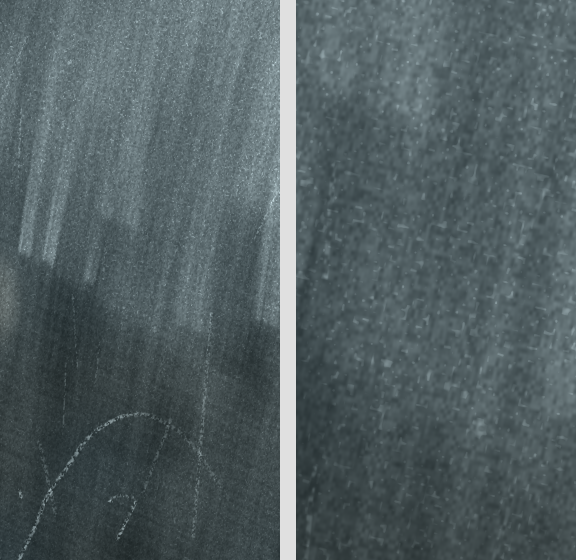
Left, the full canvas; right, a detail of the centre.
A Shadertoy shader for this texture:

```glsl
// A worn slate chalkboard: a dark foot rising to a dusty, paler top.
// Stretched value noise gives the wiped streaks, soft swipes and broken
// chalk lines lie over them, and fine speckle covers everything.

#define FOOT_TONE 0.185
#define TOP_TONE 0.385
#define STREAK_AMOUNT 0.13
#define GRAIN_SCALE 235.0
#define GRAIN_AMOUNT 0.42
#define SPECK_AMOUNT 0.38
#define SCRATCH_COUNT 26
#define CHALK_TINT vec3(0.0, 0.036, 0.046)
#define SLATE_GAIN vec3(1.0, 1.06, 1.075)
#define WARM_TINT vec3(0.012, -0.004, -0.018)

float hash(vec2 p) {
    vec3 q = fract(p.xyx * 0.1031);
    q += dot(q, q.yzx + 33.33);
    return fract((q.x + q.y) * q.z);
}

float noise(vec2 p) {
    vec2 i = floor(p), f = fract(p);
    f = f * f * (3.0 - 2.0 * f);
    return mix(mix(hash(i), hash(i + vec2(1, 0)), f.x),
               mix(hash(i + vec2(0, 1)), hash(i + vec2(1, 1)), f.x), f.y);
}

float segmentDistance(vec2 p, vec2 a, vec2 b) {
    vec2 d = b - a;
    return length(p - a - d * clamp(dot(p - a, d) / dot(d, d), 0.0, 1.0));
}

// Soft-edged line mask around distance d
float line(float d, float width) {
    return 1.0 - smoothstep(width * 0.3, width, abs(d));
}

// Dusty wipe with a crisp lower end, fading upward
float swipe(vec2 p, vec2 foot, float slant, float width, float fade) {
    vec2 q = p - foot;
    float across = q.x - slant * q.y;
    float body = 1.0 - smoothstep(width * 0.55, width * 1.15, abs(across));
    float rise = q.y + 0.35 * across;
    float bristles = 0.5 + noise(vec2(across * 120.0, q.y * 3.0 + foot.x * 50.0));
    return body * bristles * smoothstep(-0.012, 0.02, rise) * exp(-max(rise, 0.0) / fade);
}

// Streaks that fan out slightly to the right
float streaks(vec2 p) {
    float s = p.x - (0.13 + 0.12 * p.x) * (p.y - 1.0);
    float broad = noise(vec2(s * 6.0 + 3.0, p.y * 1.3)) - 0.5;
    float medium = noise(vec2(s * 24.0, p.y * 1.8 + 7.0)) - 0.5;
    float fine = noise(vec2(s * 95.0, p.y * 4.0)) - 0.5;
    return broad + 0.5 * medium + 0.45 * fine;
}

// Thin random scratches along the wiping direction
float scratches(vec2 p) {
    float sum = 0.0;
    for (int i = 0; i < SCRATCH_COUNT; i++) {
        float k = float(i);
        vec2 a = vec2(hash(vec2(k, 1.7)), 2.0 * hash(vec2(k, 5.3)));
        float lean = mix(-0.08, 0.5, hash(vec2(k, 9.1)));
        float size = mix(0.06, 0.28, hash(vec2(k, 13.9)));
        float d = segmentDistance(p, a, a + size * vec2(lean, 1.0));
        sum += line(d, 0.005) * hash(vec2(k, 17.3));
    }
    return sum;
}

// Drawn marks: a large arch, a small hook and a few faint lines
float chalkMarks(vec2 p) {
    float x = p.x - 0.49 + 0.012 * (noise(p * 9.0) - 0.5);
    float arch = (p.y - 0.521 + 2.96 * x * x) / sqrt(1.0 + 35.0 * x * x);
    float strength = mix(0.9, 0.3, smoothstep(-0.1, 0.12, x)) * (1.0 - smoothstep(0.27, 0.34, x));
    float marks = line(arch, 0.011) * strength;
    float h = p.x - 0.44;
    float cap = line(p.y - 0.23 + 6.0 * h * h, 0.008) * (1.0 - smoothstep(0.035, 0.055, abs(h)));
    marks += 0.55 * cap;
    marks += line(segmentDistance(p, vec2(0.483, 0.205), vec2(0.42, 0.075)), 0.009);
    marks += line(segmentDistance(p, vec2(0.39, 0.207), vec2(0.397, 0.21)), 0.009);
    marks += line(segmentDistance(p, vec2(0.07, 0.25), vec2(0.076, 0.225)), 0.008);
    marks += 0.4 * line(segmentDistance(p, vec2(0.755, 0.88), vec2(0.69, 0.08)), 0.009);
    marks += 0.35 * line(segmentDistance(p, vec2(0.61, 0.5), vec2(0.51, 0.24)), 0.009);
    marks += 0.4 * line(segmentDistance(p, vec2(0.14, 0.42), vec2(0.2, 0.16)), 0.01);
    return marks;
}

void mainImage(out vec4 fragColor, in vec2 fragCoord) {
    vec2 p = 2.0 * fragCoord / iResolution.y;
    float height = smoothstep(0.05, 1.95, p.y);

    // Broad tone and streaks
    float tone = mix(FOOT_TONE, TOP_TONE, height);
    tone += 0.10 * (p.x - 0.45) * (0.5 + height);
    tone += STREAK_AMOUNT * streaks(p) * (0.5 + 0.6 * height);
    tone += 0.05 * (noise(p * 4.5 + 11.0) - 0.5);

    // Wiped dust
    tone += 0.17 * swipe(p, vec2(0.085, 1.09), 0.15, 0.026, 0.42);
    tone += 0.16 * swipe(p, vec2(0.17, 1.065), 0.19, 0.026, 0.32);
    tone += 0.14 * swipe(p, vec2(0.315, 0.99), 0.24, 0.024, 0.13);
    tone += 0.13 * swipe(p, vec2(0.95, 0.84), 0.12, 0.055, 0.55);
    tone += 0.07 * swipe(p, vec2(0.68, 0.82), 0.10, 0.07, 0.7);
    tone += 0.07 * swipe(p, vec2(0.42, 1.2), 0.10, 0.08, 0.8);

    // Dark thumb-shaped wipe and the slanted cleaned area
    float thumb = segmentDistance(p, vec2(0.86, 1.19), vec2(0.83, 0.75));
    tone -= 0.055 * (1.0 - smoothstep(0.05, 0.14, thumb));
    float slope = p.y - 1.09 + 0.62 * (p.x - 0.1);
    float cleaned = (1.0 - smoothstep(-0.03, 0.02, slope)) * smoothstep(-0.65, -0.05, slope);
    tone -= 0.045 * cleaned * smoothstep(0.05, 0.12, p.x) * (1.0 - smoothstep(0.5, 0.75, p.x));
    float crossWipe = noise(vec2(p.x * 5.0, (p.y + 0.5 * p.x) * 85.0)) - 0.5;
    tone += 0.03 * crossWipe * (1.0 - smoothstep(0.8, 1.2, p.y));
    float smudge = 1.0 - smoothstep(0.2, 1.0, length((p - vec2(0.0, 0.93)) / vec2(0.1, 0.22)));
    tone += 0.10 * smudge;

    // Grain, bright specks and broken chalk
    vec2 g = mat2(0.97, 0.22, -0.22, 0.97) * p * GRAIN_SCALE;
    float fine = noise(g * vec2(1.0, 0.75));
    float coarse = noise(g * 0.55 + 37.0);
    float grain = 0.7 * (fine - 0.5) + 0.35 * (coarse - 0.5);
    tone += GRAIN_AMOUNT * grain * max(tone, 0.1);
    float speck = smoothstep(0.74, 1.0, noise(g * 0.8 + 91.0));
    tone += SPECK_AMOUNT * speck * max(tone - 0.06, 0.05);
    float broken = smoothstep(0.25, 0.8, 0.6 * fine + 0.4 * coarse);
    tone += broken * (0.32 * chalkMarks(p) + 0.13 * scratches(p));

    // Cool slate colour, warmer in the smudge and lower middle
    float warm = smudge + 0.7 * noise(p * 3.0) * (1.0 - smoothstep(0.5, 1.2, p.y));
    vec3 color = max(tone, 0.06) * SLATE_GAIN + CHALK_TINT + warm * WARM_TINT;
    fragColor = vec4(clamp(color, 0.0, 1.0), 1.0);
}
```
